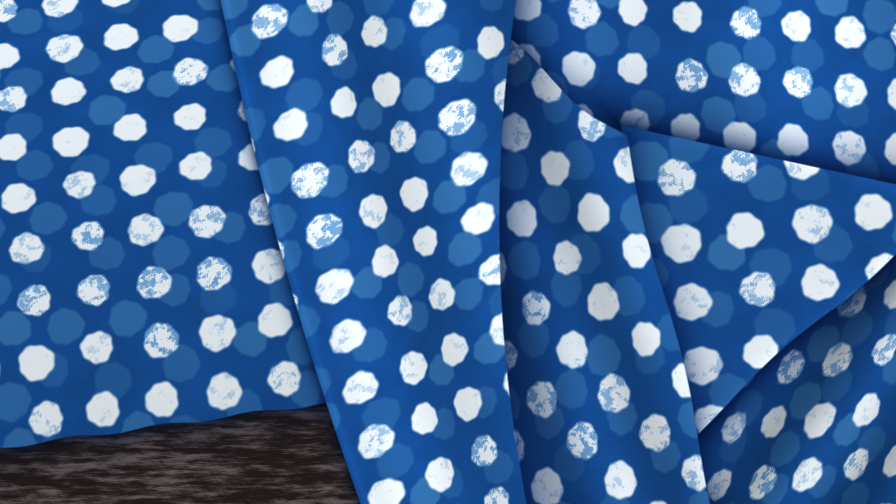
Reproduce this texture procedurally as a WebGL 2 fragment shader.

```glsl
#version 300 es
precision highp float;
// Folded indigo cloth with resist-dyed white spots and paler ghost spots, on dark wood.
// Each fold is a panel with its own skewed lattice of spots; panels are layered back
// to front by signed distances to their edges, each casting a soft shadow below.
#define UNITS 432.0
#define SPOT_RADIUS 0.285
#define GHOST_RADIUS 0.30
#define SPOT_JITTER 0.12
#define GHOST_JITTER 0.60
#define SOFTNESS 0.022
#define DYE vec3(0.085, 0.29, 0.56)
#define GHOST vec3(0.21, 0.44, 0.67)
#define WHITE vec3(0.91, 0.945, 0.97)
#define SHADOW vec3(0.02, 0.09, 0.22)
#define WOOD_DARK vec3(0.13, 0.10, 0.10)
#define WOOD_PALE vec3(0.37, 0.33, 0.33)

uniform vec2 u_resolution;
out vec4 fragColor;

vec2 hash2(vec2 c) {
  return fract(sin(vec2(dot(c, vec2(127.1, 311.7)), dot(c, vec2(269.5, 183.3)))) * 43758.5);
}

// Layered, turned sines, roughly -1 to 1.
float mottle(vec2 q) {
  float sum = 0.0, gain = 0.55;
  for (int i = 0; i < 4; i++) {
    sum += gain * sin(q.x + 1.7 * sin(q.y)) * cos(0.8 * q.y - sin(q.x));
    q = mat2(1.6, 1.2, -1.2, 1.6) * q + 1.3;
    gain *= 0.7;
  }
  return sum;
}

// Distance to the nearest rough spot (x) and that spot's random value (y).
vec2 spots(vec2 q, float radius, float jitter, float seed) {
  vec2 nearest = vec2(9.0, 0.0);
  for (int j = -1; j <= 1; j++)
    for (int i = -1; i <= 1; i++) {
      vec2 cell = floor(q + 0.5) + vec2(i, j);
      vec2 r = hash2(cell + seed);
      vec2 d = q - cell - jitter * (r.yx - 0.5);
      float angle = atan(d.y, d.x);
      float rough = 0.012 * sin(3.0 * angle + 6.3 * r.x) + 0.009 * sin(8.0 * angle + 6.3 * r.y);
      float dist = length(d) - radius * (0.92 + 0.16 * r.x) + rough;
      if (dist < nearest.x) nearest = vec2(dist, r.y);
    }
  return nearest;
}

// Dyed cloth on a lattice spanned by u and v; bend = (fold squeeze, row stretch).
vec3 cloth(vec2 p, vec2 origin, vec2 u, vec2 v, vec2 bend, float seed) {
  vec2 q = inverse(mat2(u, v)) * (p - origin);
  q.y -= bend.y * q.y * q.y;
  q.x += bend.x * sin(2.094 * (q.x - 1.5));
  float soft = SOFTNESS + 0.7 * UNITS / u_resolution.y / length(u);
  float weave = sin(62.0 * q.x) * sin(58.0 * q.y);
  vec3 color = DYE * (1.0 + 0.06 * mottle(1.7 * q + seed) + 0.025 * weave);

  vec2 ghost = spots(q - vec2(0.35, 0.42), GHOST_RADIUS, GHOST_JITTER, seed + 17.0);
  float tint = (0.3 + 0.6 * ghost.y) * smoothstep(soft, -soft, ghost.x);
  color = mix(color, GHOST, tint);

  vec2 spot = spots(q, SPOT_RADIUS, SPOT_JITTER, seed);
  float wear = smoothstep(0.1, 0.8, mottle(9.0 * q + 5.0 * seed) + 0.75 * spot.y - 0.35);
  vec3 bleached = mix(WHITE, GHOST * 1.15, wear * (0.15 + 0.6 * spot.y * spot.y));
  return mix(color, bleached, smoothstep(soft, -soft, spot.x));
}

// Signed distance to the line a-b, positive below it when b lies to the right.
float side(vec2 p, vec2 a, vec2 b) {
  vec2 n = normalize(b - a);
  return n.x * (p.y - a.y) - n.y * (p.x - a.x);
}

// Puts a panel over what lies below, with a soft shadow outside its edge.
vec3 lay(vec3 under, vec3 panel, float inside, float reach, float depth) {
  under = mix(under, SHADOW * (0.4 + under), depth * exp(min(inside, 0.0) / reach));
  float aa = 0.5 + 0.6 * UNITS / u_resolution.y;
  return mix(under, panel, smoothstep(-aa, aa, inside));
}

void main() {
  vec2 p = gl_FragCoord.xy / u_resolution.y * UNITS;
  p.y = UNITS - p.y;
  vec2 apex = vec2(535, 108);

  // Panel edges
  float flapLow = side(p, vec2(600, 367), vec2(768, 215)) + 3.0 * sin(p.x * 0.04);
  float foldEdge = side(p, apex, vec2(604, 400)) + 3.0 * sin(p.y * 0.025);
  float flap = min(min(side(p, apex, vec2(768, 158)), -flapLow), -foldEdge + 4.0);
  float hollow = min(side(p, vec2(440, 40), vec2(535, 118)) + 4.0 * sin(p.x * 0.06), foldEdge);
  float leftEdge = p.x - 189.0 - 0.2 * p.y - 0.00018 * p.y * p.y;
  float rightEdge = 428.0 + 0.0004 * (p.y - 190.0) * (p.y - 190.0) - p.x;
  float flat_ = min(384.0 - 0.138 * p.x - p.y + 1.5 * sin(p.x * 0.08), 330.0 - p.x);

  // Wood with long worn grain
  float grain = mottle(vec2(p.x * 0.025, p.y * 0.22)) + 0.5 * mottle(p * vec2(0.13, 0.4));
  vec3 color = mix(WOOD_DARK, WOOD_PALE, smoothstep(-0.6, 1.1, grain));

  // Back cloth, lower folds, flap, hollow, flat piece, front fold
  vec3 panel = cloth(p, vec2(590, 64), vec2(46, 4), vec2(-1, 48), vec2(0), 1.0);
  color = lay(color, panel * (1.06 + 0.08 * sin(p.x * 0.03)), p.x - 400.0, 5.0, 0.0);
  panel = cloth(p, vec2(704, 357), vec2(39, -6), vec2(-12, 49), vec2(0.04, 0), 2.0);
  panel *= 0.86 + 0.14 * sin(0.06 * p.x + 0.04 * p.y);
  color = lay(color, panel, min(flapLow, p.x - 580.0), 5.0, 0.0);
  panel = cloth(p, vec2(648, 250), vec2(55, -8), vec2(8, 53), vec2(0), 3.0);
  color = lay(color, panel * (0.97 + 0.1 * exp(-abs(flap) / 8.0)), flap, 17.0, 0.85);
  panel = cloth(p, vec2(512, 182), vec2(35, 35), vec2(-28, 41), vec2(0), 4.0);
  panel *= 0.94 + 0.1 * sin(0.07 * p.x - 0.025 * p.y);
  color = lay(color, panel, min(hollow, p.x - 400.0), 13.0, 0.6);
  panel = cloth(p, vec2(119, 152), vec2(51, -8.5), vec2(4.9, 43), vec2(0, 0.023), 5.0);
  color = lay(color, panel * (1.02 - 0.0003 * p.y), flat_, 12.0, 0.7);
  panel = cloth(p, vec2(263, 153), vec2(42, -18), vec2(11.5, 45), vec2(0.1, 0), 6.0);
  panel *= 1.0 + 0.08 * sin(0.05 * (leftEdge - 20.0)) + 0.2 * exp(-abs(leftEdge - 5.0) / 5.0);
  float reach = p.x < 350.0 ? 6.0 : 30.0;
  color = lay(color, panel, min(leftEdge, rightEdge), reach, 0.72);

  fragColor = vec4(clamp(color, 0.0, 1.0), 1.0);
}
```
